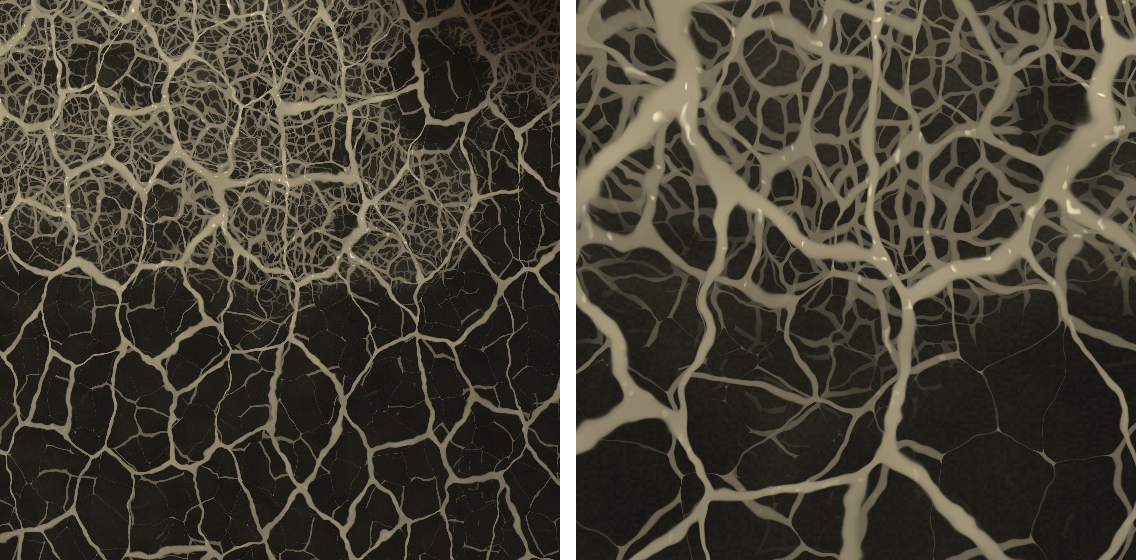
Left, the full canvas; right, a detail of the centre.
Give the GLSL for this texture, as a Shadertoy shader.

```glsl
// Branching network of pale slime mould veins, dense above and open below, on a dark ground
#define DARK vec3(0.084, 0.078, 0.066)
#define PALE vec3(0.640, 0.590, 0.480)
#define RUST vec3(0.300, 0.200, 0.150)
#define TRUNK_CELLS 8.3
#define BRANCH_CELLS 17.0
#define MESH_CELLS 34.0
#define LACE_CELLS 60.0
#define TRUNK_WIDTH 0.0068
#define BRANCH_WIDTH 0.0044
#define MESH_WIDTH 0.0033
#define LACE_WIDTH 0.0021
#define WIGGLE 0.022

float hash(vec2 p) {
    return fract(sin(dot(p, vec2(127.1, 311.7))) * 43758.545);
}

vec2 hash2(vec2 p) {
    return vec2(hash(p), hash(p + 57.3));
}

float noise(vec2 p) {
    vec2 i = floor(p), f = fract(p);
    f = f * f * (3.0 - 2.0 * f);
    return mix(mix(hash(i), hash(i + vec2(1, 0)), f.x),
               mix(hash(i + vec2(0, 1)), hash(i + vec2(1, 1)), f.x), f.y);
}

float fbm(vec2 p) {
    return 0.55 * noise(p) + 0.3 * noise(p * 2.1 + 7.0) + 0.15 * noise(p * 4.3 + 19.0);
}

vec2 wiggle(vec2 p, float frequency) {
    return vec2(fbm(p * frequency), fbm(p * frequency + 31.0)) - 0.5;
}

// Height of veins along Voronoi borders; keep is the share of borders at full
// strength, the others shrink to threads of the strength given by rest
float web(vec2 p, float cells, float width, float keep, float rest) {
    vec2 q = p * cells, base = floor(q), f = fract(q);
    vec2 nearCell = vec2(0), nearOffset = vec2(0);
    float best = 9.0;
    for (int y = -1; y <= 1; y++)
    for (int x = -1; x <= 1; x++) {
        vec2 cell = vec2(x, y);
        vec2 offset = cell + hash2(base + cell) - f;
        float d = dot(offset, offset);
        if (d < best) { best = d; nearCell = cell; nearOffset = offset; }
    }
    float field = 0.0;
    for (int y = -2; y <= 2; y++)
    for (int x = -2; x <= 2; x++) {
        vec2 cell = nearCell + vec2(x, y);
        vec2 offset = cell + hash2(base + cell) - f;
        vec2 across = offset - nearOffset;
        if (dot(across, across) < 1e-5) continue;
        float d = dot(0.5 * (nearOffset + offset), normalize(across)) / cells;
        vec2 border = 2.0 * base + nearCell + cell;
        float chance = hash(border + 3.7);
        float strength = smoothstep(chance - 0.08, chance + 0.08, keep);
        float span = width * (0.6 + 0.7 * hash(border + 11.9));
        float t = d / (span * mix(0.45, 1.0, strength));
        field += mix(rest, 1.0, strength) * exp(-1.5 * t * t);
    }
    return smoothstep(0.2, 0.95, field);
}

// Lays a vein over the tone below: crisp flanks, lighter crest
float lay(float tone, float height, float crest, float cover) {
    return mix(tone, crest * mix(0.66, 1.0, height), smoothstep(0.0, 0.6, height) * cover);
}

void mainImage(out vec4 fragColor, in vec2 fragCoord) {
    vec2 uv = fragCoord / iResolution.xy;
    vec2 p = fragCoord / iResolution.y;

    // Regions: dense upper growth, a bare pocket, a shadowed corner
    float patches = fbm(p * 5.0 + 4.0) - 0.5;
    float rim = 0.54 + 0.20 * smoothstep(0.74, 0.95, uv.x);
    float dense = smoothstep(rim - 0.08, rim + 0.10, uv.y + 0.36 * patches);
    float pocket = length((uv - vec2(0.78, 0.84)) * vec2(1.0, 0.9)) + 0.06 * patches;
    dense *= smoothstep(0.06, 0.10, pocket);
    float clearing = smoothstep(0.58, 0.68, fbm(p * 8.0 + 23.0));
    float lace = dense * (1.0 - 0.6 * clearing);
    float corner = smoothstep(0.28, 0.0, length((uv - vec2(1.0, 1.02)) * vec2(0.62, 1.0)));

    // Four vein sizes, each bent by the same slow wiggle
    vec2 bent = p + WIGGLE * 2.2 * wiggle(p, 9.0) + WIGGLE * 0.6 * wiggle(p, 34.0);
    vec2 fine = bent + WIGGLE * 0.22 * wiggle(p, 75.0);
    float knobs = 0.72 + 0.56 * noise(p * 95.0);
    float trunk = web(bent * vec2(1.2, 0.78) + 3.1, TRUNK_CELLS,
                      TRUNK_WIDTH * knobs * (0.9 + 0.25 * dense), 0.80, 0.9);
    float branch = web(bent * vec2(1.08, 0.92) + 8.4, BRANCH_CELLS,
                       BRANCH_WIDTH * knobs * (0.68 + 0.32 * dense), 0.34 + 0.50 * dense,
                       0.48 + 0.3 * dense);
    float mesh = web(fine + 1.7, MESH_CELLS, MESH_WIDTH * (0.5 + 0.5 * lace),
                     0.14 + 0.76 * lace, 0.35 + 0.4 * lace);
    float threads = web(fine + 5.2, LACE_CELLS, LACE_WIDTH, 0.85 * lace, 0.6 * lace);

    // Ground, film between veins and the veins from fine to coarse
    float colony = smoothstep(0.50, 0.64, fbm(p * 7.0 + 41.0));
    float grain = hash(floor(p * 512.0)) - 0.5;
    float tone = 0.01 + 0.13 * fbm(p * 22.0) * (1.0 - 0.5 * uv.x) + 0.05 * grain;
    tone += lace * (0.02 + 0.12 * noise(p * 16.0));
    tone = lay(tone, threads, 0.60, 0.78 * lace);
    tone = lay(tone, mesh, 0.70, mix(0.10 + 0.45 * colony, 0.92, lace));
    tone = lay(tone, branch, 0.80, mix(0.80, 0.97, dense));
    tone = lay(tone, trunk, 0.84 + 0.22 * noise(p * 28.0), 1.0);

    // Light falls from the upper left
    float light = mix(0.86, 1.08, smoothstep(0.1, 0.8, uv.y));
    light *= 1.0 - 0.16 * smoothstep(0.5, 1.0, uv.x);
    light *= 1.0 - 0.75 * corner;
    vec3 color = mix(DARK, PALE, tone * light);
    color = mix(color, RUST * (0.35 + tone), 0.65 * corner);
    color *= 1.0 - 0.35 * corner;

    // Wet glints on the raised veins
    float wet = smoothstep(0.80, 1.0, noise(fine * vec2(230.0, 170.0)));
    float raised = max(trunk, branch * 0.8) * (0.25 + 0.75 * dense);
    color += vec3(0.30, 0.30, 0.27) * wet * raised * (1.0 - corner);

    fragColor = vec4(clamp(color, 0.0, 1.0), 1.0);
}
```
